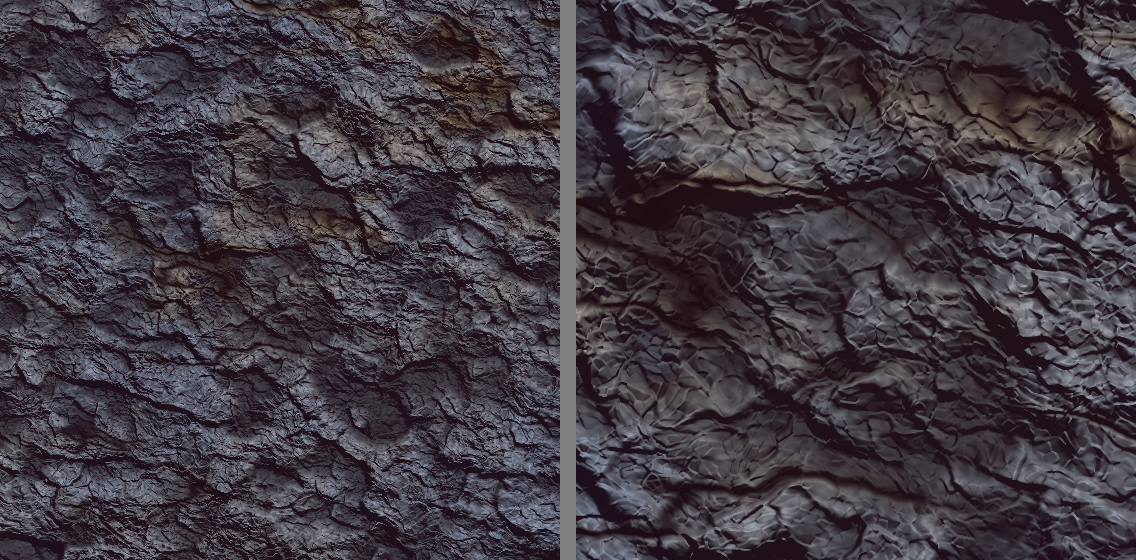
Left: the whole. Right: its middle third, enlarged.
Give the GLSL for this texture, as a Shadertoy shader.

```glsl
const vec3 SHADOW = vec3(0.11, 0.05, 0.09);
const vec3 STONE = vec3(0.28, 0.27, 0.30);
const vec3 SLATE = vec3(0.48, 0.49, 0.53);
const vec3 RUST_TINT = vec3(1.10, 0.93, 0.70);
const vec3 BLUE_TINT = vec3(0.95, 0.99, 1.06);
const vec3 LIGHT_DIR = vec3(0.32, 0.66, 0.68);
const float BASE_FREQ = 10.0;
const float DIP = 0.24;

vec3 hash3(vec2 p) {
    vec3 q = fract(vec3(p.xyx) * vec3(0.1031, 0.1030, 0.0973));
    q += dot(q, q.yxz + 33.33);
    return fract((q.xxy + q.yzz) * q.zyx);
}

mat2 rotation(float angle) {
    float c = cos(angle), s = sin(angle);
    return mat2(c, s, -s, c);
}

// Signed value noise
float noise(vec2 p) {
    vec2 cell = floor(p), f = fract(p);
    f = f * f * (3.0 - 2.0 * f);
    float low = mix(hash3(cell).x, hash3(cell + vec2(1, 0)).x, f.x);
    float high = mix(hash3(cell + vec2(0, 1)).x, hash3(cell + vec2(1, 1)).x, f.x);
    return 2.0 * mix(low, high, f.y) - 1.0;
}

float fbm(vec2 p, int octaves) {
    float sum = 0.0, amp = 0.5;
    for (int i = 0; i < octaves; i++) {
        sum += amp * noise(p);
        p = rotation(0.6) * p * 2.07 + 17.3;
        amp *= 0.5;
    }
    return sum;
}

// Tilted planes, one per scattered cell, joined by narrow steep ledges
float facets(vec2 p, float sharpness) {
    vec2 cell = floor(p), f = fract(p);
    float total = 0.0, weights = 0.0;
    for (int y = -1; y <= 1; y++)
    for (int x = -1; x <= 1; x++) {
        vec2 offset = vec2(x, y);
        vec3 rnd = hash3(cell + offset);
        vec2 d = f - offset - fract(rnd.zx * 17.0);
        vec2 tilt = (rnd.xy - 0.5) * 1.6 - vec2(0.05, 0.15);
        float w = exp(-sharpness * dot(d, d));
        total += w * (dot(tilt, d) + 0.5 * (rnd.z - 0.5));
        weights += w;
    }
    return total / weights;
}

// Thin jagged fissures that dip to the right; width is in noise units
float fissure(vec2 p, float width) {
    p.y += DIP * p.x + 0.014 * fbm(p * 22.0, 3);
    float line = fbm(p * vec2(2.6, 8.0) + 4.7, 4) / width;
    float breaks = smoothstep(0.0, 0.5, noise(p * vec2(6.0, 9.0) + 31.0));
    return exp(-line * line) * breaks;
}

float rockHeight(vec2 p) {
    vec2 warp = vec2(fbm(p * 16.0 + 3.1, 4), fbm(p * 16.0 + 57.4, 4));
    vec2 q = rotation(DIP) * (p + 0.016 * warp) * vec2(0.84, 1.15);
    float roughness = 0.9 + 0.4 * noise(p * 14.0 + 80.0);
    float height = 0.0, freq = BASE_FREQ, slope = 0.5;
    for (int i = 0; i < 5; i++) {
        height += slope / freq * facets(q * freq, 18.0);
        q = rotation(0.8) * q + 5.37;
        freq *= 2.1;
        slope *= mix(1.0, roughness, 0.4);
    }
    return height - 0.004 * fissure(p, 0.022);
}

vec3 surfaceNormal(vec2 p, float height, float e) {
    float dx = rockHeight(p + vec2(e, 0.0)) - height;
    float dy = rockHeight(p + vec2(0.0, e)) - height;
    return normalize(vec3(-dx, -dy, e));
}

vec3 rockColor(float tone) {
    float middle = 0.46;
    vec3 dark = mix(SHADOW, STONE, tone / middle);
    vec3 bright = mix(STONE, SLATE, (tone - middle) / (1.0 - middle));
    return tone < middle ? dark : bright;
}

void mainImage(out vec4 fragColor, in vec2 fragCoord) {
    vec2 p = fragCoord / iResolution.y;
    float height = rockHeight(p);
    float lit = max(dot(surfaceNormal(p, height, 0.0014), LIGHT_DIR), 0.0);

    // Dark hollows, deepest in a broad band below the middle
    float band = smoothstep(0.1, 0.25, p.y) * (1.0 - smoothstep(0.38, 0.56, p.y));
    float shade = 0.16 * fbm(p * vec2(13.0, 16.0) + 21.0, 4);
    float open = smoothstep(-0.22, 0.08, height * BASE_FREQ + shade - 0.06 * band);

    // Light, glints, grain and cracks
    float tone = lit * mix(0.42, 1.05, open) + 0.25 * open * pow(lit, 14.0);
    tone *= 1.0 + 0.25 * noise(p * 260.0) + 0.2 * fbm(p * 4.0 + 9.0, 3);
    tone = 0.04 + 0.86 * tone;
    tone *= 1.0 - 0.8 * fissure(p, 0.028);
    vec3 color = rockColor(tone - 0.02);

    // Rust beside the cracks, cool blue patches elsewhere
    float rustPatch = smoothstep(0.05, 0.45, fbm(p * vec2(9.0, 15.0) + 63.0, 4));
    float rust = fissure(p, 0.1) * 0.9 + 0.4 * rustPatch;
    rust *= mix(0.3, 1.0, smoothstep(0.35, 0.6, p.y));
    float blue = smoothstep(-0.2, 0.4, fbm(p * 4.0 + 41.0, 3));
    color *= mix(vec3(1.0), BLUE_TINT, blue);
    color *= mix(vec3(1.0), RUST_TINT, clamp(rust, 0.0, 1.0));

    fragColor = vec4(clamp(color, 0.0, 1.0), 1.0);
}
```
